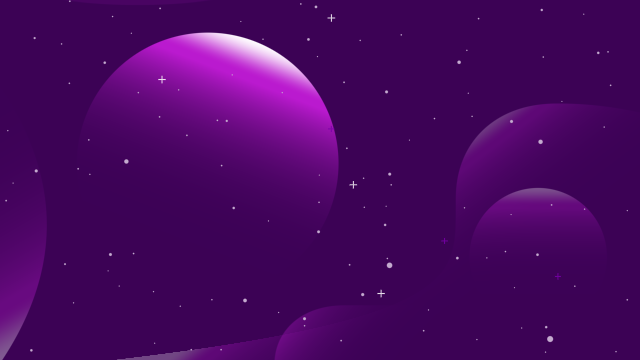
This background is drawn by a Shadertoy shader. Its source:

```glsl
// Violet night: a bright planet, a faint one and soft waves under scattered stars.
// Every body shares one night-to-magenta-to-white ramp, laid on through a distance
// function; hashed grids scatter the dots and the small crosses.

#define NIGHT vec3(0.235, 0.006, 0.335)
#define MAGENTA vec3(0.73, 0.10, 0.81)
#define STAR_COLOR vec3(0.77, 0.67, 0.81)
#define CROSS_COLOR vec3(0.47, 0.0, 0.66)
#define VEIL_OPACITY 0.32
#define STAR_DENSITY 0.52
#define CROSS_DENSITY 0.30

// Integer hash: three values in 0..1 for a grid cell and a seed.
vec3 hash3(vec2 cell, int seed) {
    uvec3 v = uvec3(ivec3(ivec2(cell) + 64, seed)) * 1664525u + 1013904223u;
    for (int i = 0; i < 2; i++) {
        v.x += v.y * v.z;
        v.y += v.z * v.x;
        v.z += v.x * v.y;
        v ^= v >> 16u;
    }
    return vec3(v & 65535u) / 65535.0;
}

// Shared light ramp: night at -0.8, magenta at 0.7, white at 1.
vec3 lightRamp(float t) {
    vec3 color = mix(NIGHT, MAGENTA, pow(clamp((t + 0.8) / 1.5, 0.0, 1.0), 3.6));
    return mix(color, vec3(1.0), smoothstep(0.74, 1.02, t));
}

float cover(float dist) {
    float pixel = 1.0 / iResolution.y;
    return 1.0 - smoothstep(-0.75 * pixel, 0.75 * pixel, dist);
}

void paint(inout vec3 color, float dist, float light, float opacity) {
    color = mix(color, lightRamp(light), cover(dist) * opacity);
}

void paintPlanet(inout vec3 color, vec2 p, float radius, vec2 lightDir, float opacity) {
    paint(color, length(p) - radius, dot(p, lightDir) / radius, opacity);
}

// Rounded upper-left shoulder, open to the right and below.
float shoulder(vec2 p, vec2 radii) {
    vec2 q = pow(max(vec2(-p.x, p.y) / radii, 0.0), vec2(2.2));
    return (pow(q.x + q.y, 1.0 / 2.2) - 1.0) * min(radii.x, radii.y);
}

// Linear light that falls off from its peak by one unit per span.
float falloff(vec2 p, vec2 peak, vec2 dir, float span) {
    return 1.0 + dot(p - peak, dir) / span;
}

void paintWaves(inout vec3 color, vec2 p) {
    // Upper right wave: sagging crest and a foot that sweeps left.
    vec2 q = p - vec2(1.551, 0.444);
    q.y += 0.49 * pow(max(q.x, 0.0), 2.0);
    q.x += 0.155 * pow(max(-q.y, 0.0) / 0.282, 4.0);
    float light = falloff(p, vec2(1.355, 0.667), vec2(-0.6, 0.8), 0.23);
    paint(color, shoulder(q, vec2(0.285, 0.2685)), light, VEIL_OPACITY * 0.85);

    // Lower wave.
    light = falloff(p, vec2(0.745, 0.130), vec2(-0.8, 0.6), 0.23);
    paint(color, shoulder(p - vec2(0.961, -0.019), vec2(0.199, 0.171)),
          light, VEIL_OPACITY);

    // Left bulge.
    float rise = p.y - 0.375;
    float edge = p.x - 0.130 + 0.88 * rise * rise;
    float slope = 1.76 * rise;
    light = falloff(p, vec2(0.019, 0.016), vec2(0.5, -0.85), 0.42);
    paint(color, edge / sqrt(1.0 + slope * slope), light, VEIL_OPACITY * 1.1);

    // Sliver along the top.
    vec2 radii = vec2(0.255, 0.037);
    float sliver = (length((p - vec2(0.382, 1.023)) / radii) - 1.0) * radii.y;
    paint(color, sliver, 0.3, VEIL_OPACITY);
}

// Round stars on three grids, from many small to a few large.
void paintStars(inout vec3 color, vec2 p) {
    for (int layer = 0; layer < 3; layer++) {
        float size = 0.115 * exp2(float(layer));
        vec2 cell = floor(p / size);
        vec3 place = hash3(cell, layer * 2 + 7);
        vec3 kind = hash3(cell, layer * 2 + 8);
        vec2 center = (cell + 0.1 + 0.8 * place.xy) * size;
        float radius = 0.0015 * exp2(float(layer)) * (0.8 + 0.65 * kind.x);
        float shown = step(place.z, STAR_DENSITY);
        color = mix(color, STAR_COLOR, cover(length(p - center) - radius) * shown);
    }
}

// Thin crosses, mostly violet, some larger and white.
void paintCrosses(inout vec3 color, vec2 p) {
    float size = 0.28;
    vec2 cell = floor(p / size);
    vec3 place = hash3(cell, 31);
    float white = step(0.7, hash3(cell, 32).x);
    vec2 q = abs(p - (cell + 0.15 + 0.7 * place.xy) * size);
    float arm = mix(0.008, 0.010, white);
    float dist = max(max(q.x, q.y) - arm, min(q.x, q.y) - 0.0012);
    color = mix(color, mix(CROSS_COLOR, vec3(1.0), white),
                cover(dist) * step(place.z, CROSS_DENSITY));
}

void mainImage(out vec4 fragColor, in vec2 fragCoord) {
    vec2 p = fragCoord / iResolution.y;
    vec3 color = NIGHT;
    paintWaves(color, p);
    paintPlanet(color, p - vec2(0.577, 0.546), 0.3634, vec2(0.36, 0.933), 1.0);
    paintPlanet(color, p - vec2(1.495, 0.287), 0.191, vec2(0.0, 1.0), VEIL_OPACITY);
    paintStars(color, p);
    paintCrosses(color, p);
    fragColor = vec4(color, 1.0);
}
```
